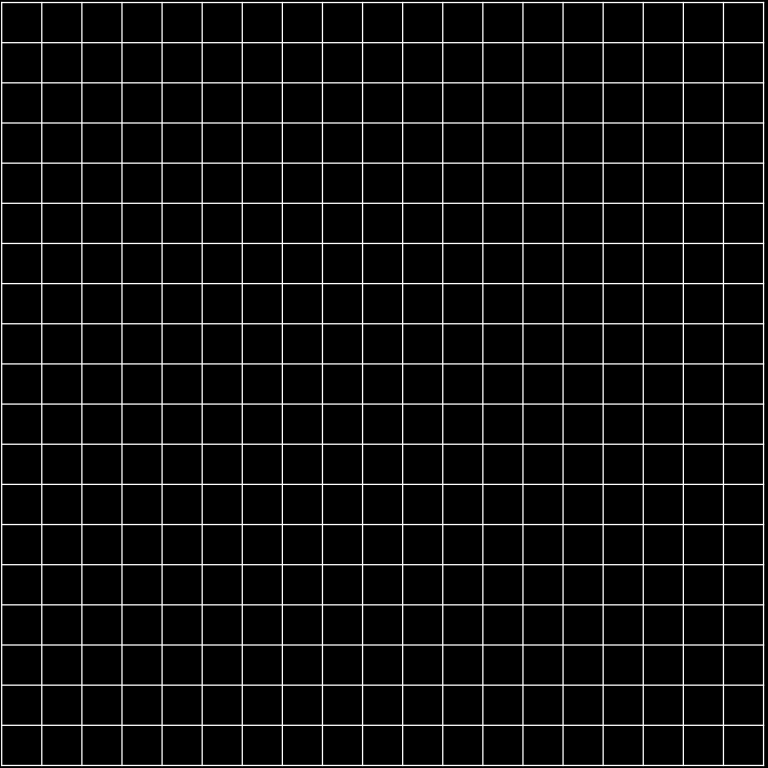
This pattern is drawn by a WebGL 1 fragment shader. Its source:

```glsl
precision highp float;
// A thin white square grid on black, 19 cells across and 19 down.
// Each pixel finds its nearest grid line per axis and takes the exact
// share of its own width that the line covers.

#define CELLS 19.0
#define GRID_MIN vec2(0.0022, 0.0033)
#define GRID_MAX vec2(0.9942, 0.9967)
#define LINE_WIDTH 0.00166
#define LINE_COLOR vec3(1.0)
#define GROUND_COLOR vec3(0.0)

uniform vec2 u_resolution;

// Share of a pixel-wide interval centred on p that lies between lo and hi.
vec2 boxCoverage(vec2 p, vec2 lo, vec2 hi, vec2 pixel) {
  vec2 overlap = min(p + 0.5 * pixel, hi) - max(p - 0.5 * pixel, lo);
  return clamp(overlap / pixel, 0.0, 1.0);
}

void main() {
  vec2 pixel = 1.0 / u_resolution;
  vec2 uv = gl_FragCoord.xy * pixel;
  vec2 halfLine = vec2(0.5 * LINE_WIDTH);

  // Nearest vertical line in x, nearest horizontal line in y.
  vec2 pitch = (GRID_MAX - GRID_MIN) / CELLS;
  vec2 index = clamp(floor((uv - GRID_MIN) / pitch + 0.5), 0.0, CELLS);
  vec2 center = GRID_MIN + index * pitch;
  vec2 line = boxCoverage(uv, center - halfLine, center + halfLine, pixel);

  // Lines end at the outer frame, leaving a narrow bare margin.
  vec2 inside = boxCoverage(uv, GRID_MIN - halfLine, GRID_MAX + halfLine, pixel);
  line *= inside.yx;

  // Union of both line directions.
  float ink = line.x + line.y - line.x * line.y;
  gl_FragColor = vec4(mix(GROUND_COLOR, LINE_COLOR, ink), 1.0);
}
```
